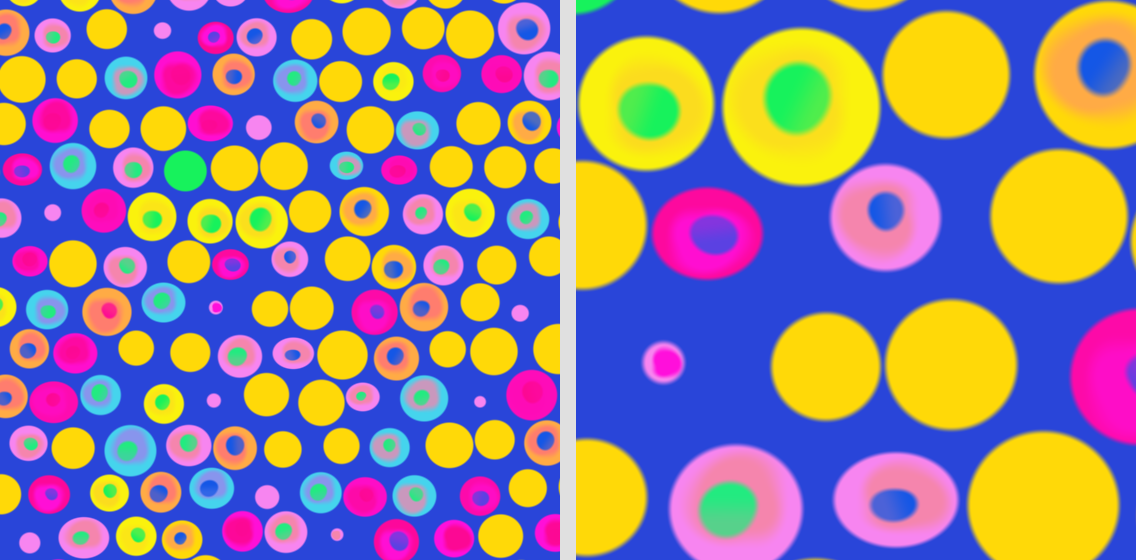
Left: the whole. Right: its middle third, enlarged.
Give the GLSL for this pattern, as a Shadertoy shader.

```glsl
#define CELL 0.094        // column spacing, in canvas heights
#define ROW_STEP 0.87     // row spacing, in cells
#define JITTER 0.26       // scatter of the centres, in cells
#define MIN_SIZE 0.38     // wished radius range, in cells
#define MAX_SIZE 0.64
#define SMALL_SHARE 0.08  // share of tiny dots
#define GAP 0.96          // how closely neighbours may touch
#define FLATTEN 0.24      // strongest squash of a coloured dot
#define EDGE 0.0022       // half width of the soft edge, in canvas heights

const vec3 BLUE    = vec3(0.16, 0.27, 0.85);
const vec3 YELLOW  = vec3(1.00, 0.85, 0.03);
const vec3 LEMON   = vec3(0.98, 0.95, 0.05);
const vec3 ORANGE  = vec3(1.00, 0.67, 0.27);
const vec3 CORAL   = vec3(1.00, 0.49, 0.43);
const vec3 MAGENTA = vec3(1.00, 0.06, 0.86);
const vec3 HOT     = vec3(0.99, 0.03, 0.58);
const vec3 PINK    = vec3(0.97, 0.52, 0.94);
const vec3 ROSE    = vec3(0.96, 0.52, 0.68);
const vec3 VIOLET  = vec3(0.62, 0.50, 0.93);
const vec3 CYAN    = vec3(0.27, 0.83, 0.93);
const vec3 GREEN   = vec3(0.09, 0.95, 0.36);
const vec3 AZURE   = vec3(0.08, 0.34, 0.90);

float hash(vec2 id, float seed) {
    return fract(sin(dot(id, vec2(127.1, 311.7)) + seed * 74.7) * 43758.5453);
}

// Centre of a dot on a staggered, jittered grid
vec2 dotCentre(vec2 id) {
    vec2 jitter = (vec2(hash(id, 1.0), hash(id, 2.0)) - 0.5) * JITTER;
    vec2 p = id + 0.5 + jitter;
    p.x += 0.5 * mod(id.y, 2.0);
    return p * vec2(1.0, ROW_STEP);
}

float wishedSize(vec2 id) {
    float h = hash(id, 3.0);
    if (hash(id, 4.0) < SMALL_SHARE) return mix(0.10, 0.26, h);
    return mix(MIN_SIZE, MAX_SIZE, h * h);
}

// Share the room between neighbours in proportion to their sizes
float dotRadius(vec2 id, vec2 centre) {
    float size = wishedSize(id), radius = size;
    for (int j = -1; j <= 1; j++)
    for (int i = -1; i <= 1; i++) {
        if (i == 0 && j == 0) continue;
        vec2 other = id + vec2(i, j);
        float room = distance(centre, dotCentre(other)) * GAP;
        radius = min(radius, room * size / (size + wishedSize(other)));
    }
    return radius;
}

// Rim, body and core colours; returns the core radius relative to the dot
float dotPalette(vec2 id, out vec3 rim, out vec3 body, out vec3 core) {
    float kind = hash(id, 5.0), variant = hash(id, 6.0);
    float coreSize = mix(0.30, 0.44, hash(id, 7.0));
    rim = YELLOW; body = YELLOW; core = AZURE;
    if (wishedSize(id) < 0.3) {                  // tiny plain dots
        rim = PINK;
        body = variant < 0.6 ? PINK : (variant < 0.8 ? ROSE : MAGENTA);
        return 0.0;
    }
    if (kind < 0.28) return 0.0;                 // plain yellow
    if (kind < 0.34) {                           // yellow with green core
        rim = LEMON; body = mix(LEMON, ORANGE, 0.5 * variant); core = GREEN;
    } else if (kind < 0.39) {                    // yellow ring
        body = ORANGE;
    } else if (kind < 0.53) {                    // orange ring
        rim = ORANGE; body = CORAL;
        if (variant > 0.85) core = HOT;
    } else if (kind < 0.69) {                    // magenta
        rim = mix(HOT, MAGENTA, variant); body = mix(MAGENTA, HOT, variant);
        core = variant < 0.35 ? mix(AZURE, MAGENTA, 0.3) : HOT;
    } else if (kind < 0.84) {                    // pink ring
        rim = PINK; body = ROSE;
        if (variant > 0.45) core = mix(GREEN, CYAN, 0.25);
    } else if (kind < 0.98) {                    // cyan
        rim = CYAN; body = mix(variant < 0.5 ? ROSE : VIOLET, CYAN, 0.25);
        core = variant < 0.8 ? mix(GREEN, CYAN, 0.25) : AZURE;
    } else {                                     // green
        rim = GREEN; body = GREEN; core = GREEN;
    }
    return coreSize;
}

// Painted look: a soft uneven ring around a slightly shifted core
vec3 dotColour(vec2 id, vec2 q) {
    vec3 rim, body, core;
    float coreSize = dotPalette(id, rim, body, core);
    float phase = 6.2832 * hash(id, 8.0);
    float angle = atan(q.y, q.x), r = length(q);
    float swirl = 0.16 * sin(angle + phase) + 0.05 * sin(3.0 * angle - phase + 5.0 * r);
    vec3 colour = mix(body, rim, smoothstep(0.52, 0.86, r + swirl));
    vec2 shift = 0.12 * vec2(cos(phase), sin(phase));
    float inner = length(q - shift) + 0.02 * sin(2.0 * angle + phase);
    core = mix(core, body, 0.25 * smoothstep(0.0, 1.0, 0.5 + 2.0 * dot(q, shift.yx) / 0.12));
    float mask = 1.0 - smoothstep(coreSize - 0.07, coreSize + 0.06, inner);
    return mix(colour, core, coreSize > 0.0 ? mask : 0.0);
}

void mainImage(out vec4 fragColor, in vec2 fragCoord) {
    vec2 p = fragCoord / iResolution.y / CELL;
    float edge = max(EDGE, 0.7 / iResolution.y) / CELL;
    vec3 colour = BLUE;
    for (int j = -1; j <= 1; j++)
    for (int i = -1; i <= 1; i++) {
        float row = floor(p.y / ROW_STEP) + float(j);
        vec2 id = vec2(floor(p.x - 0.5 * mod(row, 2.0)) + float(i), row);
        vec2 centre = dotCentre(id), offset = p - centre;
        if (length(offset) > wishedSize(id) + edge) continue;
        float radius = dotRadius(id, centre);
        float squash = hash(id, 5.0) < 0.53 ? 0.05 : FLATTEN;
        float flatness = hash(id, 9.0);
        vec2 q = offset / (radius * vec2(1.0, 1.0 - squash * flatness * flatness));
        float cover = smoothstep(-edge, edge, (1.0 - length(q)) * radius);
        colour = mix(colour, dotColour(id, q), cover);
    }
    fragColor = vec4(colour, 1.0);
}
```
